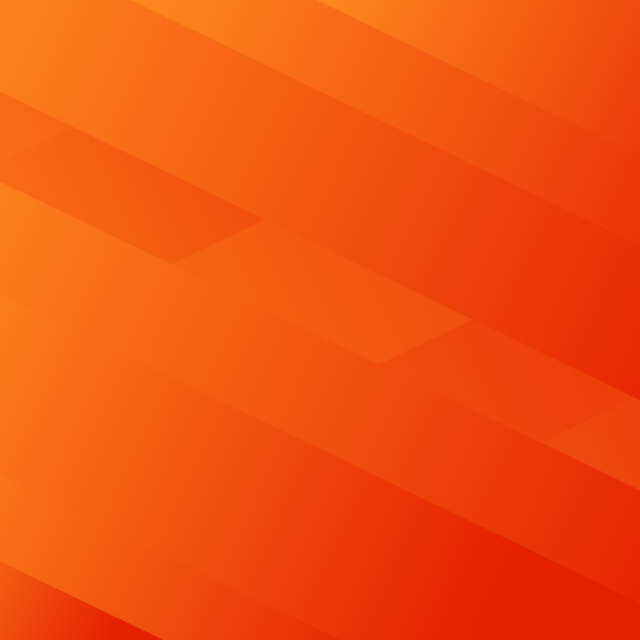
This background is drawn by a Shadertoy shader. Its source:

```glsl
const float SLOPE = 0.482;
const vec3 AMBER = vec3(1.0, 0.54, 0.122);
const vec3 SCARLET = vec3(0.90, 0.12, 0.0);

// Smooth step from 0 to 1 across an edge
float pastEdge(float position, float edge, float softness) {
    return smoothstep(edge - softness, edge + softness, position);
}

// Linear heat along a direction, limited to the palette range
float ramp(float along, float start, float rate) {
    return clamp(start + rate * along, 0.0, 1.0);
}

// Replaces the heat beyond an edge; band = (edge, start, rate)
float addBand(float heat, float across, float along, vec3 band, float softness) {
    float next = ramp(along, band.y, band.z);
    return mix(heat, next, pastEdge(across, band.x, softness));
}

// Folded ribbon: facets divided by edges of mirrored slope
float foldedRibbon(float fold, float along, float softness) {
    float heat = ramp(along, 0.34, 0.73);
    heat = addBand(heat, fold, along, vec3(0.254, 0.38, 0.73), softness);
    heat = addBand(heat, fold, along, vec3(0.5425, 0.32, 0.48), softness);
    heat = addBand(heat, fold, along, vec3(0.855, 0.46, 0.38), softness);
    return addBand(heat, fold, along, vec3(1.099, 0.40, 0.38), softness);
}

void mainImage(out vec4 fragColor, in vec2 fragCoord) {
    vec2 uv = fragCoord / iResolution.xy;
    float depth = 1.0 - uv.y;
    float softness = 0.9 / iResolution.y;

    // Falling and rising diagonal axes
    float across = depth - SLOPE * uv.x;
    float along = uv.x + SLOPE * depth;
    float fold = depth + SLOPE * uv.x;
    float mirroredAlong = uv.x - SLOPE * depth;

    // Upper bands
    float heat = ramp(along, -0.55, 1.15);
    heat = addBand(heat, across, along, vec3(-0.2385, -0.15, 0.80), softness);
    heat = addBand(heat, across, along, vec3(-0.0985, 0.07, 0.65), softness);

    // Folded ribbon through the centre
    float ribbon = foldedRibbon(fold, mirroredAlong, softness);
    heat = mix(heat, ribbon, pastEdge(across, 0.1432, softness));

    // Lower bands
    heat = addBand(heat, across, along, vec3(0.284, 0.02, 0.63), softness);
    heat = addBand(heat, across, along, vec3(0.460, -0.07, 0.86), softness);
    heat = addBand(heat, across, along, vec3(0.743, -0.16, 1.02), softness);
    heat = addBand(heat, across, along, vec3(0.877, -0.62, 2.45), softness);

    fragColor = vec4(mix(AMBER, SCARLET, heat), 1.0);
}
```
